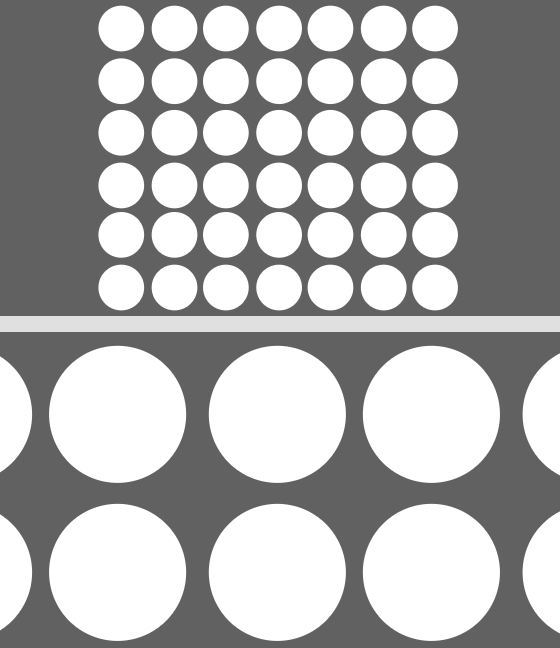
Top, the full canvas; bottom, a detail of the centre.
This pattern is drawn by a WebGL 2 fragment shader. Its source:

```glsl
#version 300 es
precision highp float;
// Draws a grid of white discs, seven across and six down, on flat grey.
// Discs sit in slightly uneven pairs: each centre comes from its pair index
// and its place in the pair, and a distance function fills the disc.

uniform vec2 u_resolution;
out vec4 fragColor;

// Lengths are fractions of the canvas height; x is measured from the middle.
const int COLUMNS = 7;
const int ROWS = 6;
const float RADIUS = 0.0723;
const vec2 FIRST_CENTRE = vec2(-0.5023, 0.9097);  // top left disc
const vec2 PAIR_PITCH = vec2(0.3310, -0.3299);    // from pair to pair
const vec2 PAIR_STEP = vec2(0.1685, -0.1667);     // within a pair
const float LAST_PAIR_LIFT = 0.0069;              // bottom two rows sit higher
const vec3 GREY = vec3(0.38);
const vec3 WHITE = vec3(1.0);

// Centre of the disc in a given column and row, counted from the top left.
vec2 discCentre(int column, int row) {
    vec2 pairIndex = vec2(column / 2, row / 2);
    vec2 placeInPair = vec2(column % 2, row % 2);
    vec2 centre = FIRST_CENTRE + pairIndex * PAIR_PITCH + placeInPair * PAIR_STEP;
    if (row >= ROWS - 2) centre.y += LAST_PAIR_LIFT;
    return centre;
}

void main() {
    vec2 p = gl_FragCoord.xy / u_resolution.y;
    p.x -= 0.5 * u_resolution.x / u_resolution.y;
    float pixel = 1.0 / u_resolution.y;

    // Signed distance to the nearest disc
    float dist = 1e3;
    for (int row = 0; row < ROWS; row++) {
        for (int column = 0; column < COLUMNS; column++) {
            dist = min(dist, length(p - discCentre(column, row)) - RADIUS);
        }
    }

    // Smooth edge about one pixel wide
    float coverage = clamp(0.5 - dist / pixel, 0.0, 1.0);
    fragColor = vec4(mix(GREY, WHITE, coverage), 1.0);
}
```
